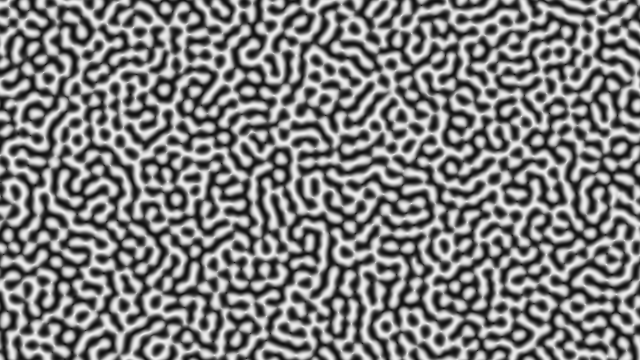
Write a Shadertoy shader that draws this pattern.

```glsl
// Draws a soft black and white labyrinth of short, winding, even-width bands.

const float TAU = 6.2831853;
const int WAVE_COUNT = 72;
const float BANDS_PER_HEIGHT = 25.0;
const float FREQUENCY_SPREAD = 0.15;
const float SADDLE_SOFTNESS = 0.015;
const vec3 DARK = vec3(0.06);
const vec3 LIGHT = vec3(0.935);

// Three random values in 0..1 from one seed.
vec3 hash3(float seed) {
    vec3 p = fract(vec3(seed) * vec3(0.1031, 0.1030, 0.0973));
    p += dot(p, p.yzx + 33.33);
    return fract((p.xxy + p.yzz) * p.zyx);
}

// Sum of randomly directed waves of similar length.
// x: height of the field, yz: its slope in units of the mean wave number.
vec3 waveField(vec2 p, float bands, float spread) {
    vec3 field = vec3(0.0);
    for (int i = 0; i < WAVE_COUNT; i++) {
        vec3 rnd = hash3(float(i) * 7.31 + 11.7);
        float angle = 0.5 * TAU * (float(i) + rnd.x) / float(WAVE_COUNT);
        vec2 direction = vec2(cos(angle), sin(angle));
        float stretch = 1.0 + spread * (2.0 * rnd.y - 1.0);
        float phase = TAU * (bands * stretch * dot(p, direction) + rnd.z);
        field += vec3(cos(phase), -sin(phase) * stretch * direction);
    }
    return field * sqrt(2.0 / float(WAVE_COUNT));
}

// Divides height by local amplitude, so all bands get the same soft edge.
float evenBands(vec3 field, float softness) {
    return field.x * inversesqrt(dot(field, field) + softness);
}

void mainImage(out vec4 fragColor, in vec2 fragCoord) {
    vec2 p = (fragCoord - 0.5 * iResolution.xy) / iResolution.y;
    vec3 field = waveField(p, BANDS_PER_HEIGHT, FREQUENCY_SPREAD);
    float tone = evenBands(field, SADDLE_SOFTNESS);
    fragColor = vec4(mix(DARK, LIGHT, 0.5 + 0.5 * tone), 1.0);
}
```
